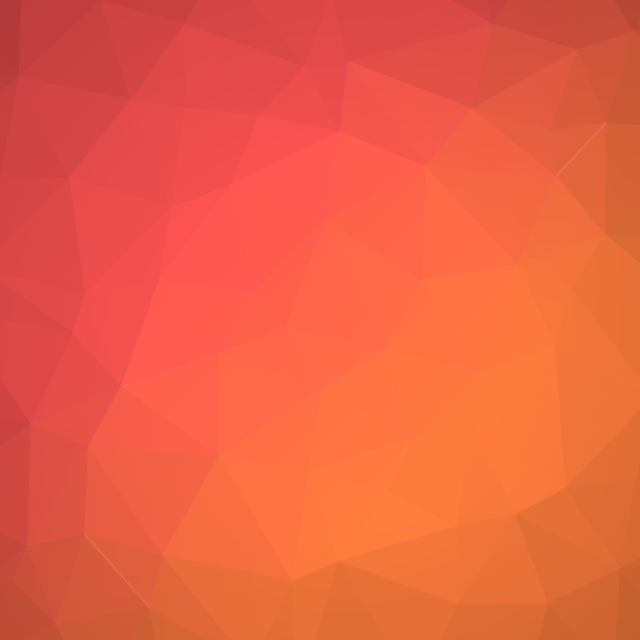
Give the GLSL for this background, as a Shadertoy shader.

```glsl
// Low-poly mesh of soft facets, glowing coral in the middle, from crimson to orange.

const vec3 CRIMSON = vec3(1.00, 0.325, 0.325);
const vec3 ORANGE = vec3(1.00, 0.485, 0.240);
const vec3 SEAM_COLOR = vec3(1.00, 0.62, 0.42);
const vec2 GLOW_CENTER = vec2(0.54, 0.46);
const float GLOW_RADIUS = 0.29;   // fully lit disc
const float GLOW_FALLOFF = 0.63;  // darkening per unit beyond the disc
const float HUE_START = 0.33;     // diagonal span of the hue ramp
const float HUE_END = 0.68;
const float CELLS = 7.5;          // mesh cells across the canvas
const float JITTER = 0.76;        // vertex displacement in cells
const float TILT = 0.22;          // mesh rotation in radians
const float FLATNESS = 0.72;      // 1 = one flat colour per facet
const float FACET_VARIATION = 0.028;
const float SEAM_CHANCE = 0.07;
const float SEAM_WIDTH = 0.006;   // in cells
const float SEAM_STRENGTH = 0.35;

float hash(vec2 p) {
    return fract(sin(dot(p, vec2(127.1, 311.7))) * 43758.5453);
}

mat2 rotation(float angle) {
    float c = cos(angle), s = sin(angle);
    return mat2(c, s, -s, c);
}

vec2 meshVertex(vec2 id) {
    vec2 offset = vec2(hash(id), hash(id + 57.3)) - 0.5;
    return id + offset * JITTER;
}

// Diagonal hue ramp, darkened away from the glow
vec3 background(vec2 uv) {
    float diagonal = 0.5 * (uv.x + 1.0 - uv.y);
    float hue = clamp((diagonal - HUE_START) / (HUE_END - HUE_START), 0.0, 1.0);
    float beyond = max(length(uv - GLOW_CENTER) - GLOW_RADIUS, 0.0);
    return mix(CRIMSON, ORANGE, hue) * (1.0 - GLOW_FALLOFF * beyond);
}

// Signed distance to the line through a and b, positive on its left
float lineDistance(vec2 p, vec2 a, vec2 b) {
    vec2 edge = b - a, rel = p - a;
    return (edge.x * rel.y - edge.y * rel.x) / max(length(edge), 1e-4);
}

// Inside distance of a triangle, for either winding
float triangleDistance(vec2 p, vec2 a, vec2 b, vec2 c) {
    float winding = sign(lineDistance(c, a, b));
    float d = min(winding * lineDistance(p, a, b), winding * lineDistance(p, b, c));
    return min(d, winding * lineDistance(p, c, a));
}

// Facet colour in rgb and antialiased coverage in a
vec4 facet(vec2 p, vec2 uv, vec2 a, vec2 b, vec2 c, float seed, float pixel) {
    float coverage = clamp(0.5 + triangleDistance(p, a, b, c) / pixel, 0.0, 1.0);
    vec2 middle = rotation(-TILT) * ((a + b + c) / 3.0) / CELLS + 0.5;
    vec3 color = background(mix(uv, middle, FLATNESS));
    color *= 1.0 + FACET_VARIATION * (seed - 0.5);
    return vec4(color, coverage);
}

void mainImage(out vec4 fragColor, in vec2 fragCoord) {
    vec2 uv = fragCoord / iResolution.xy;
    vec2 p = rotation(TILT) * (uv - 0.5) * CELLS;
    float pixel = CELLS / min(iResolution.x, iResolution.y);
    vec2 home = floor(p);

    vec4 sum = vec4(background(uv), 1.0) * 1e-4;
    float seam = 0.0;

    // Gather both facets of every nearby cell
    for (int y = -1; y <= 1; y++) {
        for (int x = -1; x <= 1; x++) {
            vec2 id = home + vec2(x, y);
            vec2 a = meshVertex(id);
            vec2 b = meshVertex(id + vec2(1, 0));
            vec2 c = meshVertex(id + vec2(1, 1));
            vec2 d = meshVertex(id + vec2(0, 1));

            // Split along the shorter diagonal, a to c
            if (length(b - d) < length(a - c)) {
                vec2 first = a;
                a = b; b = c; c = d; d = first;
            }
            vec4 f1 = facet(p, uv, a, b, c, hash(id + 11.7), pixel);
            vec4 f2 = facet(p, uv, a, c, d, hash(id + 23.9), pixel);
            sum += vec4(f1.rgb, 1.0) * f1.a + vec4(f2.rgb, 1.0) * f2.a;

            // Rare pale hairline on the diagonal
            float hairline = 1.0 - smoothstep(0.0, SEAM_WIDTH + pixel, abs(lineDistance(p, a, c)));
            float present = step(hash(id + 71.3), SEAM_CHANCE);
            seam = max(seam, hairline * present * max(f1.a, f2.a));
        }
    }

    vec3 color = mix(sum.rgb / sum.a, SEAM_COLOR, seam * SEAM_STRENGTH);
    fragColor = vec4(color, 1.0);
}
```
